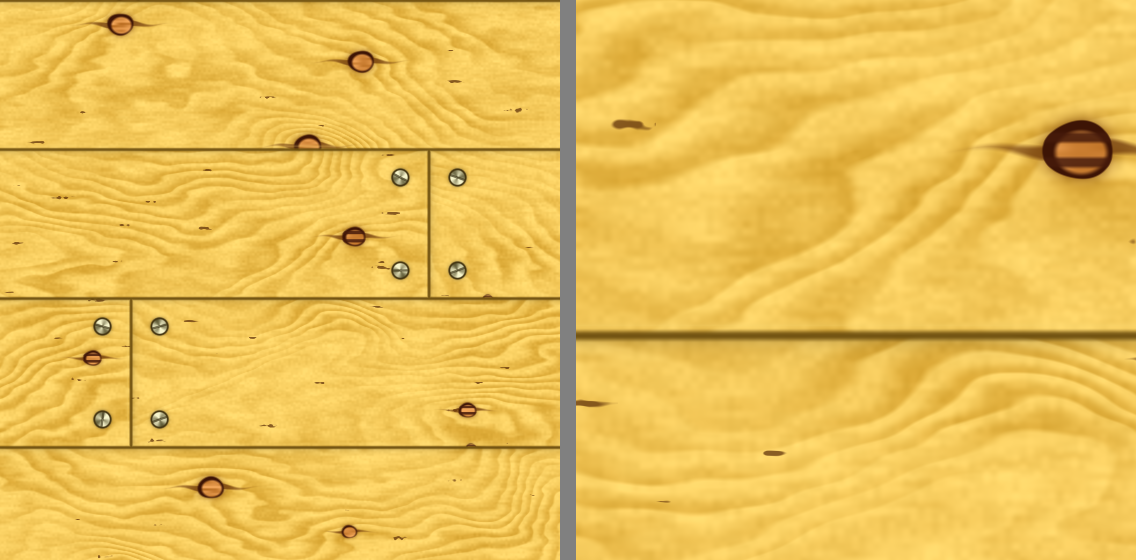
Left: the whole. Right: its middle third, enlarged.
Write a Shadertoy shader that draws this texture.

```glsl
// Yellow pine planks with wavy grain, knots, specks, grooves and screwed butt joints.

float hash(vec2 p) {
    return fract(sin(dot(p, vec2(41.3, 289.1))) * 4375.5);
}

float valueNoise(vec2 p) {
    vec2 i = floor(p), f = fract(p);
    f = f * f * (3.0 - 2.0 * f);
    return mix(mix(hash(i), hash(i + vec2(1, 0)), f.x),
               mix(hash(i + vec2(0, 1)), hash(i + vec2(1, 1)), f.x), f.y);
}

// Contour bands of a field of folded sines; swirl bends them around knots.
float grainBands(vec2 p, float swirl) {
    vec2 q = p * vec2(6.0, 17.0);
    for (float i = 1.0; i < 5.0; i++)
        q += 0.7 * sin(q.yx * vec2(0.7, 1.1) * i + vec2(1.7, 4.1) * i) / i;
    float field = 0.34 * q.y + 0.5 * sin(q.x * 0.9) + 0.35 * sin(q.y * 0.8 + q.x * 0.5);
    float band = fract(4.6 * (field + swirl) + 0.5 * valueNoise(p * vec2(28, 75)));
    return smoothstep(0.1, 0.75, band) * (1.0 - smoothstep(0.78, 1.0, band));
}

// Short dark flecks, at most one in each cell.
float flecks(vec2 p, vec2 cells, float density) {
    vec2 id = floor(p * cells);
    float pick = hash(id + 3.7);
    vec2 centre = 0.3 + 0.4 * vec2(hash(id + 8.1), hash(id + 5.3));
    vec2 d = (fract(p * cells) - centre) / cells;
    float size = mix(0.25, 1.0, hash(id + 1.9));
    float shape = length(d / (vec2(0.018, 0.0034) * size)) + 1.8 * valueNoise(p * vec2(170, 300)) - 0.6;
    return step(pick, density) * (1.0 - smoothstep(0.4, 1.2, shape));
}

// Groove profile: x is the dark line, y the shade after it, z the lit edge before it.
vec3 groove(float d) {
    return vec3(1.0 - smoothstep(0.0004, 0.0046, abs(d)),
                step(0.0, d) * exp(-abs(d) / 0.005),
                step(d, 0.0) * exp(-abs(d + 0.006) / 0.002));
}

void mainImage(out vec4 fragColor, in vec2 fragCoord) {
    vec2 uv = fragCoord / iResolution.xy;
    float px = 1.0 / iResolution.y;

    // Plank rows run from the top; p is measured from the plank's upper edge.
    float plankHeight = 0.266, top = 0.999 - uv.y;
    float row = floor(top / plankHeight);
    vec2 p = vec2(uv.x, top - row * plankHeight);
    bool jointed = row > 0.5 && row < 2.5;
    float joint = 0.5 + 0.266 * (3.0 - 2.0 * row);
    vec2 woodPos = p + row * vec2(1.7, 2.3);
    if (jointed && p.x > joint) woodPos += 0.37;

    // Knots: two in each plank and one cut by its lower edge.
    float swirl = 0.0, stain = 0.0, rim = 0.0, core = 0.0, bars = 0.0;
    for (float k = 0.0; k < 3.0; k++) {
        if (k < 0.5 && row == 1.0) continue;
        float side = 2.0 * k - 1.0;
        vec2 c = vec2(0.43 + 0.07 * min(row, 1.0) + side * (0.215 + 0.12 * sin(3.9 * row)),
                      plankHeight * (0.28 + 0.3 * k - (0.12 + 0.05 * k) * cos(1.6 * row)));
        float r = 0.0175 + 0.0045 * cos((2.1 - k) * row);
        if (k > 1.5) {
            c = vec2(0.55 + 0.36 * sin(1.1 * row), plankHeight - 0.006 + 0.006 * min(row, 1.0));
            r = row < 0.5 ? 0.023 : 0.008;
        }
        vec2 d = p - c;
        float radius = length(d * vec2(0.93, 1.12)) + 0.035 * r * sin(3.0 * atan(d.y, d.x) + row + k);
        swirl += 42.0 * r * exp(-length(d * vec2(8, 17)));
        float tail = 0.6 * r * exp(-abs(d.x) / (1.4 * r)) - abs(d.y + 0.1 * r * sin(d.x * 90.0));
        stain = max(stain, 0.8 * smoothstep(-0.0015, 0.003, tail) * smoothstep(4.5 * r, r, abs(d.x)));
        stain = max(stain, 0.4 * exp(-max(radius - r, 0.0) / (0.2 * r)));
        float outer = 1.0 - smoothstep(r - 1.5 * px, r + px, radius);
        rim = max(rim, outer);
        float inner = length((d - 0.08 * r) * vec2(0.93, 1.12));
        core = max(core, 1.0 - smoothstep(0.62 * r, 0.8 * r + px, inner));
        if (jointed) bars = max(bars, outer * (1.0 - smoothstep(0.08, 0.22, abs(abs(d.y / r) - 0.38))));
    }

    // Wood: bands, blotches and fine fibres.
    float patches = smoothstep(0.2, 0.8, valueNoise(woodPos * vec2(6, 15)));
    float fibre = valueNoise(woodPos * vec2(60, 240)) - 0.5;
    float tone = grainBands(woodPos, swirl) * mix(0.3, 0.95, patches);
    tone += 0.45 * (valueNoise(woodPos * vec2(16, 50)) - 0.45) + 0.3 * fibre;
    vec3 color = mix(vec3(0.985, 0.825, 0.395), vec3(0.875, 0.68, 0.23), clamp(tone, -0.2, 1.1));
    color += 0.04 * (valueNoise(woodPos * 230.0) - 0.5);

    // Wear and knots.
    float wear = max(flecks(woodPos, vec2(7, 17), 0.16), flecks(woodPos + 4.3, vec2(21, 37), 0.06));
    color = mix(color, vec3(0.38, 0.2, 0.04), 0.75 * wear);
    color = mix(color, vec3(0.43, 0.22, 0.04), stain);
    color = mix(color, vec3(0.24, 0.08, 0.02), rim);
    color = mix(color, vec3(0.85, 0.55, 0.25) + 0.25 * fibre, core);
    color = mix(color, vec3(0.27, 0.1, 0.04), 0.85 * bars);

    // Grooves between planks, and upright ones at the joints.
    float edge = p.y < 0.5 * plankHeight ? p.y : p.y - plankHeight;
    vec3 seam = groove(edge);
    if (jointed) seam = max(seam, groove(p.x - joint));
    color *= 1.0 - 0.25 * seam.y;
    color = mix(color, vec3(0.97, 0.84, 0.44), 0.35 * seam.z);
    color = mix(color, vec3(0.43, 0.31, 0.06), 0.92 * seam.x);

    // Four screws around each joint, each turned and lit differently.
    if (jointed) {
        vec2 fromJoint = p - vec2(joint, 0.5 * plankHeight);
        vec2 s = (abs(fromJoint) - vec2(0.051, 0.083)) * sign(fromJoint);
        float turn = 6.28 * hash(sign(fromJoint) + row * 2.7);
        vec2 axis = vec2(cos(turn), sin(turn));
        float r = length(s);
        float light = 0.6 - 25.0 * dot(s, axis) + 0.3 * sin(3.0 * atan(s.y, s.x) + turn);
        vec3 metal = mix(vec3(0.36, 0.34, 0.2), vec3(0.97, 0.96, 0.8), clamp(light, 0.0, 1.0));
        float slot = 1.0 - smoothstep(0.001, 0.003, abs(dot(s, axis)));
        metal = mix(metal, vec3(0.24, 0.21, 0.1), 0.65 * slot);
        color *= 1.0 - 0.3 * exp(-max(r - 0.016, 0.0) / 0.002);
        color = mix(color, vec3(0.27, 0.21, 0.07), 1.0 - smoothstep(0.0145, 0.0175, r));
        color = mix(color, metal, 1.0 - smoothstep(0.0115, 0.0145, r));
    }
    fragColor = vec4(clamp(color, 0.0, 1.0), 1.0);
}
```
